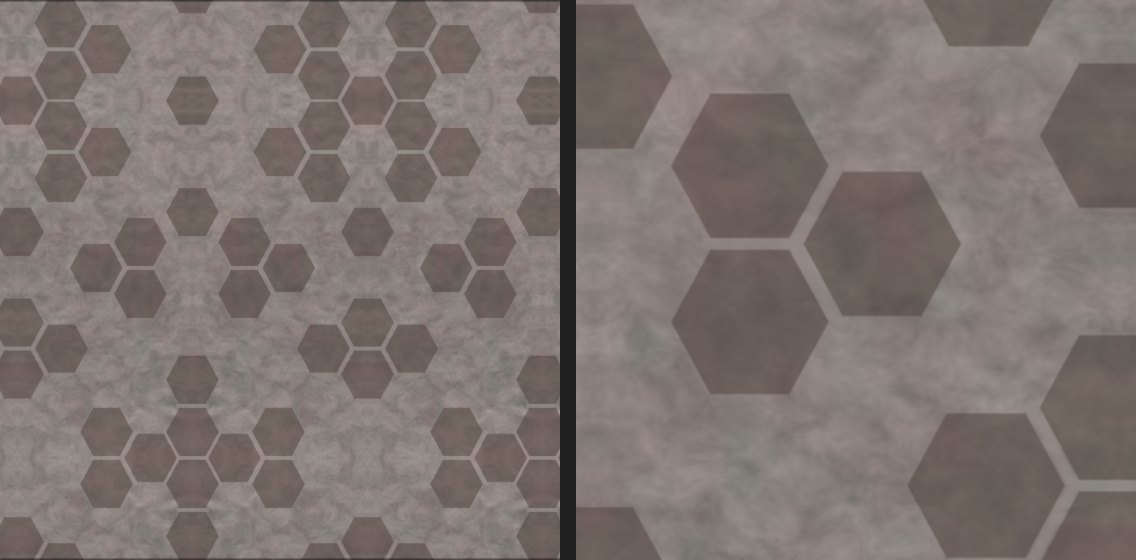
Left: the whole. Right: its middle third, enlarged.
Write a WebGL 1 fragment shader that draws this pattern.

```glsl
precision highp float;
// Felt-like stone floor with clusters of brown hexagons, mirrored about both axes.

uniform vec2 u_resolution;

#define CANVAS 768.0                      // units across the canvas
#define FOLD vec2(240.0, 490.0)           // size of the mirrored domain
#define ORIGIN vec2(264.0, 138.0)         // a mirror centre, from the top left
#define HEX vec2(36.0, 33.0)              // half width and half height
#define STEP vec2(60.5, 35.7)             // offset between touching hexagons
#define GAP 5.5                           // joint between hexagons
#define STONE vec3(0.546, 0.511, 0.495)
#define BROWN vec3(0.428, 0.382, 0.362)
#define MOTTLE 0.32                       // contrast of the stone grain
#define BORDER 4.0                        // dark line at top and bottom

float hash(vec2 p) {
  vec3 q = fract(vec3(p.xyx) * 0.1031);
  q += dot(q, q.yzx + 33.33);
  return fract((q.x + q.y) * q.z);
}

float noise(vec2 p) {
  vec2 i = floor(p), f = fract(p);
  f = f * f * (3.0 - 2.0 * f);
  return mix(mix(hash(i), hash(i + vec2(1.0, 0.0)), f.x),
             mix(hash(i + vec2(0.0, 1.0)), hash(i + 1.0), f.x), f.y);
}

float fbm(vec2 p) {
  float sum = 0.0, amp = 0.5;
  for (int i = 0; i < 4; i++) {
    sum += amp * (noise(p) - 0.5);
    p = mat2(1.6, 1.2, -1.2, 1.6) * p + 17.3;
    amp *= 0.62;
  }
  return sum;
}

// Reflects the plane into one domain.
vec2 mirrorFold(vec2 p) {
  return abs(mod(p + FOLD, 2.0 * FOLD) - FOLD);
}

float hexagon(vec2 p) {
  p = abs(p);
  vec2 n = normalize(vec2(HEX.y, 0.5 * HEX.x));
  return max(p.y - HEX.y, dot(p, n) - n.x * HEX.x);
}

// Keeps the two smallest distances.
vec2 nearest(vec2 best, float d) {
  return d < best.x ? vec2(d, best.x) : vec2(best.x, min(best.y, d));
}

// A tip hexagon with two more behind it; facing is 1 for right, -1 for left.
vec2 trio(vec2 best, vec2 p, float facing) {
  p.x *= facing;
  best = nearest(best, hexagon(p));
  for (int i = 0; i < 2; i++) {
    float side = float(i) * 2.0 - 1.0;
    best = nearest(best, hexagon(p + STEP * vec2(1.0, side)));
  }
  return best;
}

vec2 hexField(vec2 p) {
  vec2 best = vec2(1000.0);
  best = trio(best, p - vec2(120.0, 70.5), -1.0);
  best = trio(best, p - vec2(132.0, 229.5), 1.0);
  best = trio(best, p - vec2(FOLD.x - STEP.x, 340.0), -1.0);
  best = trio(best, p - vec2(57.5, FOLD.y), -1.0);

  // Single hexagons centred on the left and right mirror lines.
  vec4 left = vec4(0.0, 153.0, FOLD.y - 3.0 * STEP.y, FOLD.y - STEP.y);
  for (int i = 0; i < 4; i++)
    best = nearest(best, hexagon(p - vec2(0.0, left[i])));
  for (int i = 0; i < 2; i++)
    best = nearest(best, hexagon(p - vec2(FOLD.x, 180.0 * float(i))));

  // Joints that lie on a horizontal mirror line.
  best.y = min(best.y, 2.0 * min(p.y, FOLD.y - p.y));
  return best;
}

void main() {
  vec2 uv = gl_FragCoord.xy / u_resolution;
  vec2 pos = vec2(uv.x, 1.0 - uv.y) * CANVAS;
  vec2 p = mirrorFold(pos - ORIGIN);
  float soft = 0.5 + 0.5 * CANVAS / u_resolution.y;

  // Hexagon cover and the paler joints between neighbours.
  vec2 d = hexField(p);
  float tile = 1.0 - smoothstep(-soft, soft, d.x);
  float joint = (1.0 - tile) * (1.0 - smoothstep(GAP - 1.0, GAP + 1.5, max(d.x, d.y)));

  // Mottled grain, broad clouds and a slow change down the floor.
  vec2 warp = vec2(noise(p / 19.0), noise(p / 19.0 + 41.0)) * 12.0;
  float grain = fbm((p + warp) / vec2(15.0, 12.0));
  float fleck = noise(p / 3.2 + 90.0) - 0.5;
  float cloud = fbm(p / 95.0 + 7.0);
  float slow = cos(6.2832 * p.y / FOLD.y) * (0.4 + 0.6 * p.x / FOLD.x);
  float tone = MOTTLE * grain + 0.035 * fleck;

  vec3 stone = STONE * (1.0 + tone * (1.0 - 0.6 * joint) + 0.04 * joint);
  vec3 brown = BROWN * (1.0 + 0.65 * tone);
  vec3 color = mix(stone, brown, tile);
  color *= 1.0 + 0.09 * cloud + 0.028 * slow;
  color += vec3(0.014, -0.006, 0.002) * 2.0 * (noise(p / 23.0 + 63.0) - 0.5);

  // Shaded top and bottom edge.
  float edge = min(pos.y, CANVAS - pos.y);
  color *= mix(0.52, 1.0, smoothstep(0.0, BORDER, edge));
  gl_FragColor = vec4(color, 1.0);
}
```
